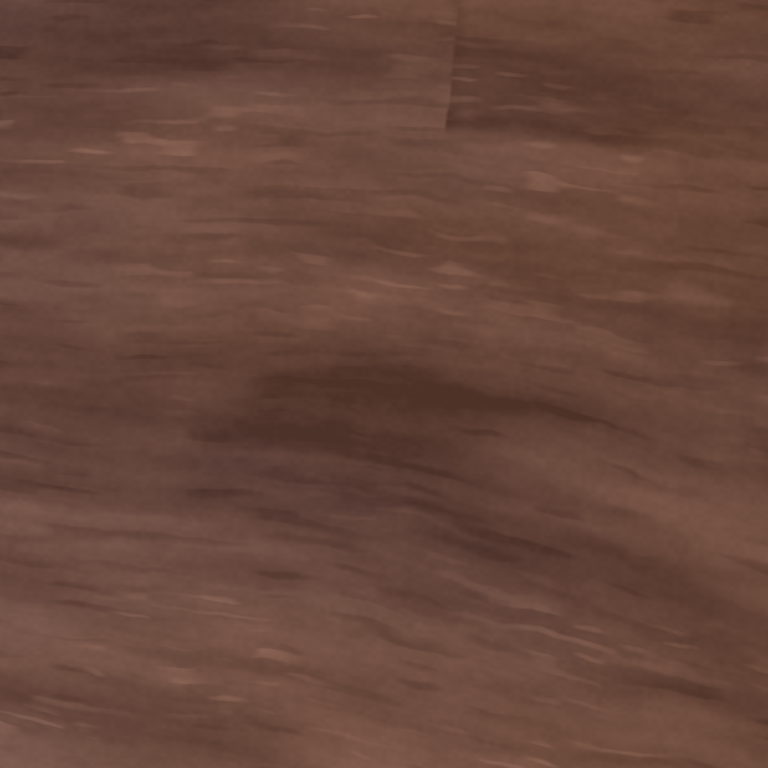
Reproduce this texture procedurally as a three.js fragment shader.

```glsl
#define WOOD_BASE vec3(0.415, 0.287, 0.241)
#define TONE_STEP vec3(0.110, 0.092, 0.082)
#define WARM_SHIFT vec3(0.012, 0.001, -0.018)
#define BAND_CONTRAST 1.7
#define STREAK_CONTRAST 0.65
#define CLOUD_DEPTH 0.75
#define FLECK_GLOW 0.65
#define PORE_DEPTH 0.40
#define MOTTLE 0.16
#define SEAM_X 0.580
#define SEAM_Y 0.828

varying vec2 vUv;

float hash(vec2 p) {
  vec3 q = fract(vec3(p.xyx) * 0.1031);
  q += dot(q, q.yzx + 33.33);
  return fract((q.x + q.y) * q.z);
}

float noise(vec2 p) {
  vec2 cell = floor(p);
  vec2 f = fract(p);
  f = f * f * (3.0 - 2.0 * f);
  float low = mix(hash(cell), hash(cell + vec2(1.0, 0.0)), f.x);
  float high = mix(hash(cell + vec2(0.0, 1.0)), hash(cell + vec2(1.0, 1.0)), f.x);
  return mix(low, high, f.y);
}

float fbm(vec2 p) {
  float sum = 0.0;
  float weight = 0.533;
  for (int i = 0; i < 4; i++) {
    sum += weight * noise(p);
    p = p * 2.03 + vec2(17.3, 9.1);
    weight *= 0.5;
  }
  return sum;
}

// Grain coordinates: level near the top, sinking to the right lower down
vec2 grainFlow(vec2 p) {
  float slope = mix(0.22, 0.04, smoothstep(0.0, 0.9, p.y));
  float sway = 0.05 * (noise(p * vec2(2.2, 2.6) + 5.0) - 0.5);
  float fray = 0.022 * (fbm(p * vec2(9.0, 14.0) + 31.0) - 0.5);
  return vec2(p.x, p.y + slope * p.x + sway + fray);
}

// Lightness of the wood; g runs along the grain, p is the canvas place
float woodTone(vec2 g, vec2 p) {
  float bands = fbm(g * vec2(2.2, 13.0) + 3.7) - 0.5;
  float streaks = fbm(g * vec2(6.0, 46.0) + 41.0) - 0.5;
  float tone = BAND_CONTRAST * bands + STREAK_CONTRAST * streaks;

  // Soft dark clouds of heartwood, mostly across the middle
  float offCentre = (p.y - 0.47) / 0.17;
  float heart = exp(-offCentre * offCentre);
  float cloud = smoothstep(0.47, 0.68, fbm(g * vec2(2.4, 8.0) + 73.0));
  tone -= CLOUD_DEPTH * cloud * (0.2 + 0.8 * heart) + 0.18 * heart;

  // Paler lower left
  tone += 0.32 * (1.0 - smoothstep(0.05, 0.38, p.y)) * (1.0 - 0.6 * p.x);

  // Short pale flecks and thin dark pores, gathered in patches
  float patches = smoothstep(0.42, 0.72, noise(g * vec2(4.0, 12.0) + 90.0));
  float fleck = smoothstep(0.62, 0.95, noise(g * vec2(17.0, 125.0) + 11.0));
  float pore = smoothstep(0.65, 0.95, noise(g * vec2(11.0, 95.0) + 57.0));
  tone += FLECK_GLOW * fleck * patches * (1.0 - 0.5 * heart);
  tone -= PORE_DEPTH * pore * (1.0 - 0.7 * patches);
  return tone;
}

void main() {
  vec2 p = vUv;
  vec2 grain = grainFlow(p);

  // Butt joint: another board starts at the upper right
  float seamX = SEAM_X + 0.11 * (p.y - SEAM_Y) + 0.003 * (noise(p * 60.0) - 0.5);
  float aboveEdge = smoothstep(-0.012, 0.012, grain.y - 0.04 * SEAM_X - SEAM_Y);
  float board = smoothstep(-0.003, 0.003, p.x - seamX) * aboveEdge;
  float joint = smoothstep(-0.003, 0.002, p.x - seamX)
              * (1.0 - smoothstep(0.002, 0.02, p.x - seamX)) * aboveEdge;
  float nextTone = woodTone(grain + vec2(3.1, 5.7), p) - 0.18;
  float tone = mix(woodTone(grain, p), nextTone, board) - 0.22 * joint;

  // Fine surface mottling
  tone += MOTTLE * (noise(p * vec2(150.0, 180.0)) - 0.5);
  tone += MOTTLE * (noise(p * vec2(64.0, 80.0) + 23.0) - 0.5);

  // Rosy on the left, warmer brown toward the right
  float warmth = 1.6 * (fbm(grain * vec2(1.8, 5.0) + 19.0) - 0.5) + 0.9 * (p.x - 0.5);

  vec3 colour = WOOD_BASE + TONE_STEP * clamp(tone, -1.0, 1.1) + WARM_SHIFT * warmth;
  gl_FragColor = vec4(colour, 1.0);
}
```
